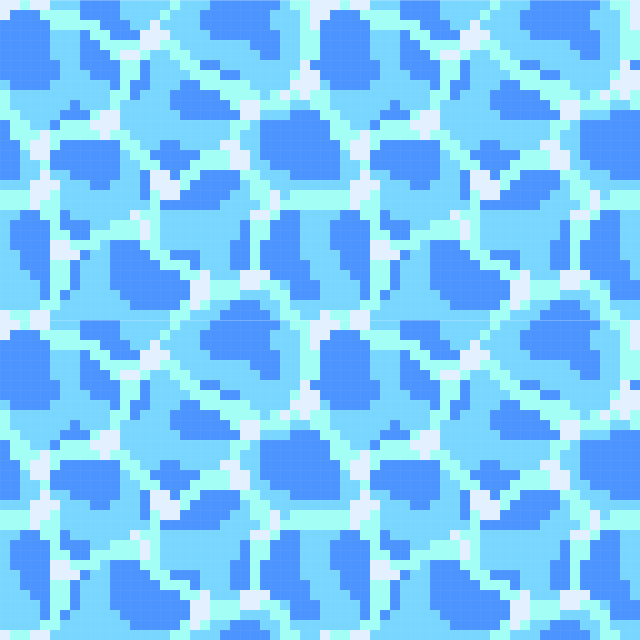
This texture is drawn by a Shadertoy shader. Its source:

```glsl
// Pixel-art water caustics: two by two repeats of a wrapping 32-texel tile.
// A bright cell net with white glints at its junctions lies over a second,
// softer net; both are Voronoi edges of swayed diagonal lattices on a torus.

const float TILE = 32.0;     // texels per repeat
const float REPEATS = 2.0;
const float TAU = 6.2831853;

float hash(vec2 p) {
    p = fract(p * vec2(0.1031, 0.1137));
    p += dot(p, p.yx + 33.33);
    return fract((p.x + p.y) * p.x * 17.0);
}

// Shortest offset on the torus
vec2 wrapOffset(vec2 d) {
    return d - TILE * round(d / TILE);
}

// Cell centres step along a diagonal that winds three times around the tile
vec2 cellCentre(int index, int count) {
    float i = float(index);
    vec2 onLattice = i * vec2(3.0, 1.0) * TILE / float(count);
    if (count == 8)
        return onLattice + vec2(25.0 + 1.3 * sin(0.8 * i - 0.8),
                                2.5 + 2.0 * cos(0.6 * i - 0.9));
    return onLattice + vec2(2.0, 3.0 + 2.5 * cos(i * TAU / 3.0));
}

// x: distance to the net with rounded corners, y: distance to the second edge
vec2 netDistance(vec2 p, int count) {
    vec2 nearest = vec2(TILE);
    int owner = 0;
    for (int i = 0; i < count; i++) {
        vec2 d = wrapOffset(cellCentre(i, count) - p);
        if (dot(d, d) < dot(nearest, nearest)) {
            nearest = d;
            owner = i;
        }
    }
    float sum = 0.0, first = TILE, second = TILE;
    for (int i = 0; i < count; i++) {
        if (i == owner) continue;
        vec2 d = wrapOffset(cellCentre(i, count) - p);
        float edge = dot(0.5 * (nearest + d), normalize(d - nearest));
        sum += exp(-2.0 * edge);
        second = min(second, max(first, edge));
        first = min(first, edge);
    }
    return vec2(-0.5 * log(sum), second);
}

// Flat colour of one texel
vec3 waterTexel(vec2 texel) {
    vec2 p = mod(texel, TILE) + 0.5;
    vec2 t = p * TAU / TILE;
    float swell = sin(2.0 * t.x + 3.0 * t.y) * cos(3.0 * t.x - t.y);
    float grain = hash(mod(texel, TILE) + 7.0);
    vec2 warped = p + 0.5 * vec2(sin(3.0 * t.y), sin(4.0 * t.x + t.y));

    vec2 bright = netDistance(warped, 8);
    vec2 soft = netDistance(warped, 10);

    vec3 colour = vec3(0.30, 0.58, 1.00);                                 // deep
    if (soft.x < 1.45 + 0.7 * swell) colour = vec3(0.47, 0.84, 1.00);     // shallow
    if (bright.x < 0.8 + 0.25 * swell) colour = vec3(0.64, 1.00, 0.96);   // net
    if (bright.y < 0.7 + 0.9 * grain) colour = vec3(0.89, 0.94, 1.00);    // glint
    return colour;
}

void mainImage(out vec4 fragColor, in vec2 fragCoord) {
    vec3 colour = vec3(0.0);

    // Four samples smooth the block edges at sizes that split texels
    for (int s = 0; s < 4; s++) {
        vec2 shift = vec2(s % 2, s / 2) * 0.5 - 0.25;
        vec2 uv = (fragCoord + shift) / iResolution.xy;
        vec2 grid = vec2(uv.x, 1.0 - uv.y) * REPEATS * TILE;
        vec3 texel = waterTexel(floor(grid));

        // Hairline between texels, stronger between rows of repeats
        vec2 inner = fract(grid);
        float hairline = 1.0 - smoothstep(0.04, 0.12, min(inner.x, inner.y));
        float rowSeam = 1.0 - smoothstep(0.04, 0.12, mod(grid.y, TILE));
        colour += mix(texel, vec3(0.89, 0.94, 1.00), 0.06 * hairline + 0.3 * rowSeam);
    }
    fragColor = vec4(colour * 0.25, 1.0);
}
```
